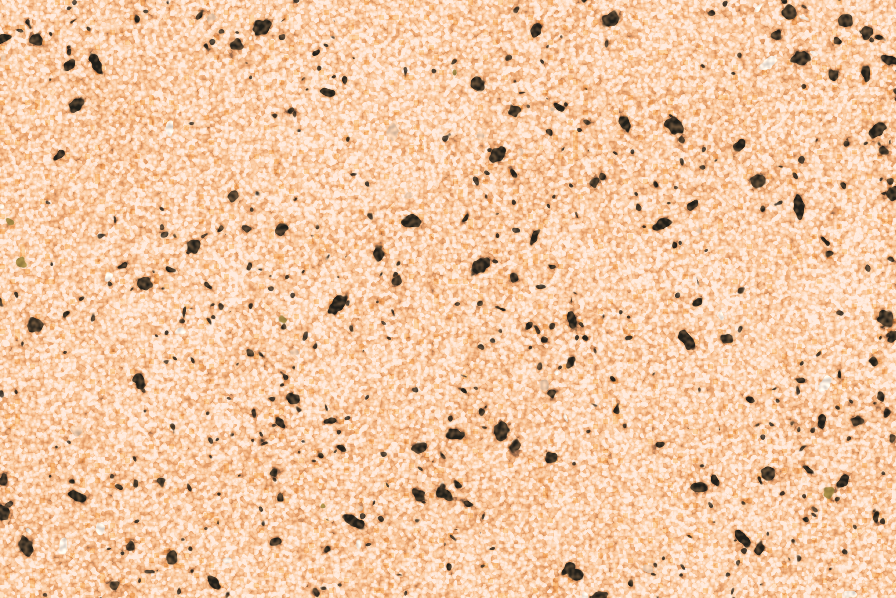
Give the GLSL for this texture, as a WebGL 1 fragment shader.

```glsl
precision highp float;
// Warm peach sand strewn with small dark stones and a few pale or red chips.
// Soft cellular grains plus gradient noise pick a tone on a colour ramp;
// jittered grids scatter the stones, which gather in loose clusters.

uniform vec2 u_resolution;

vec3 hash3(vec2 p) {
  vec3 q = fract(p.xyx * vec3(0.1031, 0.1030, 0.0973));
  q += dot(q, q.yxz + 33.33);
  return fract((q.xxy + q.yzz) * q.zyx);
}

float cornerSlope(vec2 cell, vec2 offset) {
  float angle = 6.2832 * hash3(cell + 71.0).x;
  return dot(vec2(cos(angle), sin(angle)), offset);
}

float gradientNoise(vec2 p) {
  vec2 i = floor(p), f = p - i;
  vec2 u = f * f * f * (f * (f * 6.0 - 15.0) + 10.0);
  vec2 e = vec2(1.0, 0.0);
  return mix(
    mix(cornerSlope(i, f), cornerSlope(i + e, f - e), u.x),
    mix(cornerSlope(i + e.yx, f - e.yx), cornerSlope(i + 1.0, f - 1.0), u.x), u.y);
}

// Blended random tone of the nearest grains (x) and closeness to a centre (y)
vec2 sandGrains(vec2 p) {
  vec2 cell = floor(p);
  float tone = 0.0, total = 0.0, nearest = 2.0;
  for (int y = -1; y <= 1; y++) {
    for (int x = -1; x <= 1; x++) {
      vec2 id = cell + vec2(float(x), float(y));
      vec3 h = hash3(id + 13.0);
      vec2 away = p - id - h.xy;
      float d2 = dot(away, away);
      float weight = exp(-14.0 * d2);
      tone += weight * h.z;
      total += weight;
      nearest = min(nearest, d2);
    }
  }
  return vec2(tone / max(total, 1e-6), 1.0 - sqrt(nearest));
}

// Irregular scattered stones: coverage (x), surrounding stain (y), random id (z)
vec3 scatterStones(vec2 p, float density, float share, vec2 radii, float seed) {
  vec2 cell = floor(p * density);
  float ragged = gradientNoise(p * 95.0 + seed) * 0.0055;
  float soft = max(0.0013, 0.7 / u_resolution.y);
  vec3 result = vec3(0.0);
  for (int y = -1; y <= 1; y++) {
    for (int x = -1; x <= 1; x++) {
      vec2 id = cell + vec2(float(x), float(y));
      vec3 place = hash3(id + seed);
      vec3 form = hash3(id + seed + 157.0);
      vec2 centre = (id + place.xy) / density;
      float cluster = clamp(1.0 + 2.2 * gradientNoise(centre * 3.1 + 5.0), 0.15, 2.2);
      if (place.z < share * cluster) {
        float angle = 6.2832 * form.x;
        vec2 axis = vec2(cos(angle), sin(angle));
        vec2 away = p - centre;
        vec2 local = vec2(dot(away, axis), dot(away, vec2(-axis.y, axis.x)));
        float squash = mix(0.65, 1.0, form.y);
        float radius = mix(radii.x, radii.y, form.z * form.z);
        float d = length(local * vec2(squash, 1.0 / squash)) - radius + ragged;
        float cover = 1.0 - smoothstep(-soft, soft, d);
        float stain = 1.0 - smoothstep(0.0, 0.007, d);
        if (cover > result.x) result.z = form.y;
        result.xy = max(result.xy, vec2(cover, stain));
      }
    }
  }
  return result;
}

// Sand colours from damp brown through orange and peach to cream
vec3 sandRamp(float t) {
  vec3 c = mix(vec3(0.60, 0.41, 0.29), vec3(0.90, 0.62, 0.41), smoothstep(-0.6, 0.0, t));
  c = mix(c, vec3(0.97, 0.75, 0.56), clamp(t / 0.33, 0.0, 1.0));
  c = mix(c, vec3(0.99, 0.83, 0.69), clamp((t - 0.33) / 0.3, 0.0, 1.0));
  return mix(c, vec3(1.0, 0.92, 0.87), clamp((t - 0.63) / 0.37, 0.0, 1.0));
}

vec3 chipColour(float id) {
  vec3 c = mix(vec3(1.0, 0.95, 0.90), vec3(0.94, 0.80, 0.68), step(0.6, id));
  c = mix(c, vec3(0.66, 0.55, 0.28), step(0.84, id));
  return mix(c, vec3(0.72, 0.15, 0.12), step(0.92, id));
}

void main() {
  vec2 p = gl_FragCoord.xy / u_resolution.y;

  // Fine grain over broad, gentle drifts
  vec2 grain = sandGrains(p * 165.0);
  float speckle = gradientNoise(p * 125.0 + 31.0);
  float drift = gradientNoise(p * 3.0 + 17.0) + 0.6 * gradientNoise(p * vec2(13.0, 8.0));
  float tone = 0.64 + 0.95 * (grain.x - 0.5) + 0.7 * speckle
    + 0.5 * (grain.y - 0.6) + 0.17 * drift;

  // Stones and the stained sand around them
  vec3 large = scatterStones(p, 22.0, 0.22, vec2(0.0045, 0.0145), 7.0);
  vec3 small = scatterStones(p, 42.0, 0.14, vec2(0.0022, 0.0052), 211.0);
  vec3 chips = scatterStones(p, 14.0, 0.14, vec2(0.0035, 0.0120), 389.0);
  float debris = smoothstep(0.28, 0.55, gradientNoise(p * 27.0 + 43.0));
  tone -= 0.55 * large.y + 0.3 * small.y + 0.15 * chips.y + 0.3 * debris;

  vec3 colour = sandRamp(tone);
  float amber = smoothstep(0.93, 0.97, hash3(floor(p * 120.0) + 503.0).x);
  colour = mix(colour, colour * vec3(0.99, 0.90, 0.72), amber);
  colour = mix(colour, chipColour(chips.z) * (0.97 + 0.25 * speckle), chips.x);

  // Mottled faces, from near black to brown
  float mottle = clamp(0.35 + 1.1 * speckle + 0.4 * (large.z - 0.5), 0.0, 1.0);
  vec3 stone = mix(vec3(0.13, 0.12, 0.10), vec3(0.43, 0.33, 0.23), mottle);
  colour = mix(colour, stone, max(large.x, 0.85 * small.x));

  gl_FragColor = vec4(clamp(colour, 0.0, 1.0), 1.0);
}
```
